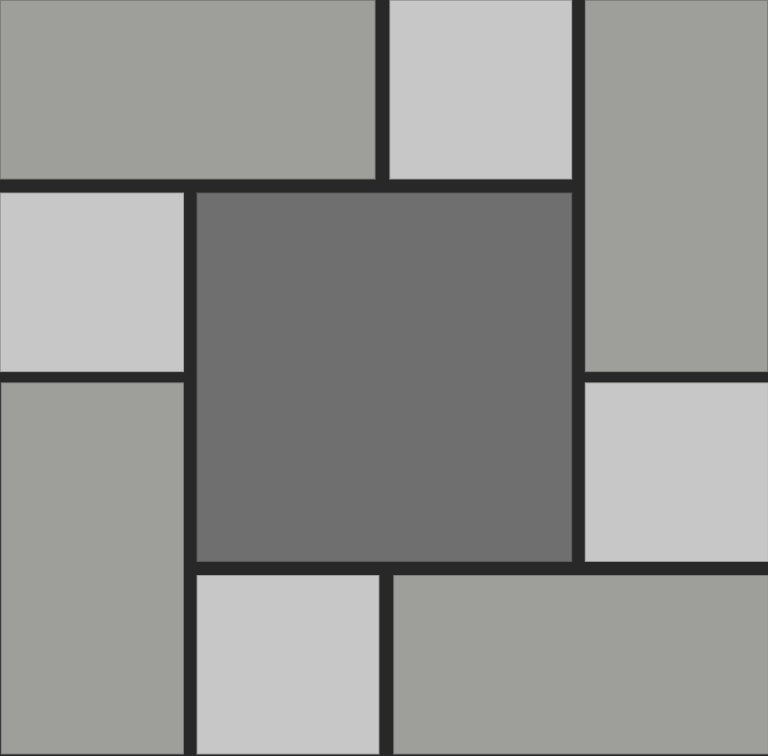
Give the GLSL for this pattern, as a Shadertoy shader.

```glsl
#define GROUT  vec3(0.157, 0.157, 0.157)
#define STONE  vec3(0.620, 0.620, 0.608)
#define LIGHT  vec3(0.780, 0.780, 0.780)
#define CORE   vec3(0.437, 0.437, 0.437)
#define CANVAS vec2(1.0, 0.984375)
#define TURN   vec2(1.001, 0.9824)
#define RIM_WIDTH 0.0012
#define RIM_SHADE 0.78

// Signed distance to a box given by two opposite corners
float boxDistance(vec2 p, vec2 low, vec2 high) {
    vec2 d = abs(p - 0.5 * (low + high)) - 0.5 * (high - low);
    return max(d.x, d.y);
}

// Lay one tile with a faint dark rim over the current colour
void layTile(inout vec3 color, vec2 p, vec2 low, vec2 high, vec3 tint) {
    float pixel = CANVAS.x / iResolution.x;
    float d = boxDistance(p, low, high);
    float cover = clamp(0.5 - d / pixel, 0.0, 1.0);
    float inner = clamp(0.5 - (d + RIM_WIDTH) / pixel, 0.0, 1.0);
    color = mix(color, tint * mix(RIM_SHADE, 1.0, inner), cover);
}

void mainImage(out vec4 fragColor, in vec2 fragCoord) {
    // Canvas units, measured down from the top left
    vec2 uv = fragCoord / iResolution.xy;
    vec2 p = vec2(uv.x, 1.0 - uv.y) * CANVAS;
    vec3 color = GROUT;

    // Central slab
    layTile(color, p, vec2(0.2559, 0.2507), vec2(0.7450, 0.7318), CORE);

    // Surrounding tiles, repeated by a half turn
    for (int i = 0; i < 2; i++) {
        layTile(color, p, vec2(0.0), vec2(0.4890, 0.2337), STONE);
        layTile(color, p, vec2(0.7615, 0.0), vec2(1.0, 0.4845), STONE);
        layTile(color, p, vec2(0.5070, 0.0), vec2(0.7450, 0.2337), LIGHT);
        layTile(color, p, vec2(0.0, 0.2507), vec2(0.2396, 0.4845), LIGHT);
        p = TURN - p;
    }

    fragColor = vec4(color, 1.0);
}
```
